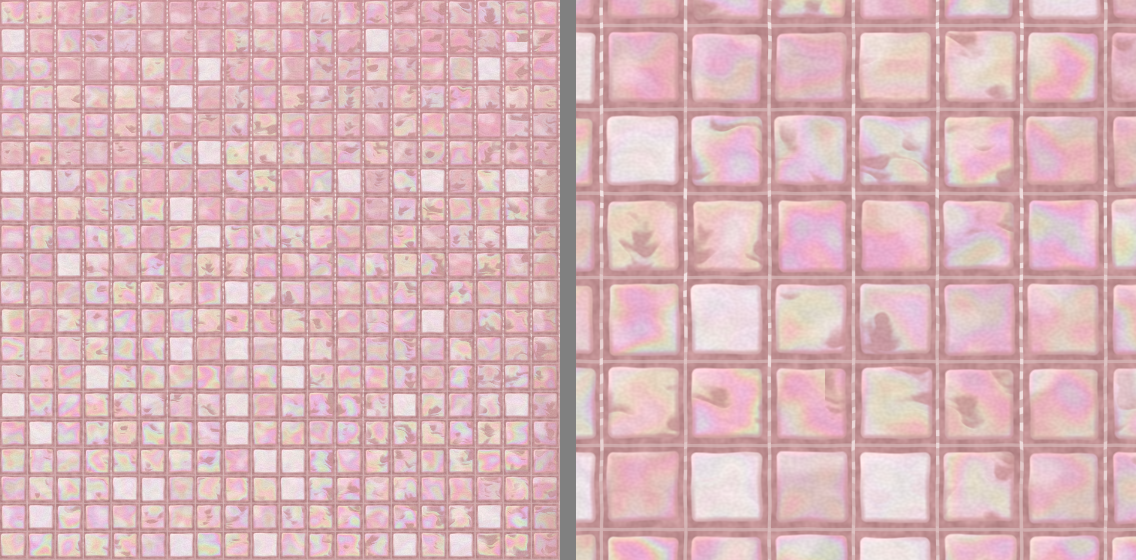
Left: the whole. Right: its middle third, enlarged.
Reproduce this texture procedurally as a Shadertoy shader.

```glsl
vec2 hash2(vec2 p) {
    vec3 q = fract(p.xyx * vec3(0.1031, 0.1030, 0.0973));
    q += dot(q, q.yzx + 33.33);
    return fract((q.xx + q.yz) * q.zy);
}

float cornerSlope(vec2 corner, vec2 offset) {
    float angle = 6.2832 * hash2(corner + 71.0).x;
    return dot(vec2(cos(angle), sin(angle)), offset);
}

// Gradient noise, roughly -0.7 to 0.7
float noise(vec2 p) {
    vec2 i = floor(p), f = fract(p);
    vec2 u = f * f * f * (f * (f * 6.0 - 15.0) + 10.0);
    vec2 e = vec2(1.0, 0.0);
    return mix(mix(cornerSlope(i, f), cornerSlope(i + e.xy, f - e.xy), u.x),
               mix(cornerSlope(i + e.yx, f - e.yx), cornerSlope(i + e.xx, f - e.xx), u.x), u.y);
}

float roundedBox(vec2 p, vec2 halfSize, float radius) {
    vec2 d = abs(p) - halfSize + radius;
    return length(max(d, 0.0)) + min(max(d.x, d.y), 0.0) - radius;
}

// Pearly interference colours: pink, cream, mint, lilac
vec3 pearlFilm(float thickness) {
    return vec3(0.89, 0.79, 0.80)
         + vec3(0.07, 0.11, 0.10) * cos(6.2832 * (thickness - vec3(0.0, 0.4, 0.7)));
}

vec3 glassFace(vec2 local, vec2 tile, vec2 uv, float depth) {
    vec2 pick = hash2(tile), tone = hash2(tile + 37.0), lean = hash2(tile + 83.0) - 0.5;
    vec2 swirl = local + tile * 7.3;
    float cloud = noise(swirl * 2.3);
    float streak = noise(vec2(swirl.x * 3.0 + swirl.y * 2.0, swirl.y * 7.0) + 2.0 * cloud);

    // Body colour drifts from pink at the top to pale at the bottom
    vec3 pink = mix(vec3(0.91, 0.65, 0.73), vec3(0.87, 0.70, 0.73), tone.x);
    vec3 pale = mix(vec3(0.93, 0.82, 0.78), vec3(0.90, 0.79, 0.85), step(0.5, tone.x));
    vec3 color = mix(pink, pale, smoothstep(0.25, 0.75, tone.y + 0.35 - 0.6 * uv.y + 0.5 * cloud));

    // Iridescent bands bend around the tile edge
    float thickness = pick.x * 0.8 + 1.5 * dot(lean, local) + 0.8 * cloud
                    + 0.45 * exp(depth * 9.0) - 0.25 * uv.y;
    float sheen = clamp(0.75 - 0.45 * uv.y + 0.6 * (pick.y - 0.5), 0.1, 0.95);
    color = mix(color, pearlFilm(thickness), sheen);

    // Bare copper-rose patches, commoner toward the right
    float bare = smoothstep(0.05, 0.4, cloud + 0.6 * streak + 0.3 * uv.x - 0.22)
               * step(0.45, tone.y + 0.25 * uv.x);
    bare = max(bare, smoothstep(0.93, 0.99, uv.x) * smoothstep(0.95, 0.7, uv.y)
                   * (0.55 + 0.5 * streak));
    color = mix(color, vec3(0.75, 0.54, 0.55), 0.75 * clamp(bare, 0.0, 1.0));

    // A few bright silvery tiles, soft glare and fine scratches
    float silver = step(0.94, pick.y + 0.06 * (1.0 - uv.y));
    color = mix(color, vec3(0.94, 0.90, 0.92), 0.8 * silver);
    float glare = smoothstep(0.05, 0.45, noise(swirl * 1.7 + 19.0) + 0.3 * dot(local, vec2(-1.0, 1.0)));
    color = mix(color, vec3(0.96, 0.91, 0.92), 0.5 * glare);
    return color + 0.045 * streak + 0.04 * noise(swirl * vec2(19.0, 26.0));
}

void mainImage(out vec4 fragColor, in vec2 fragCoord) {
    vec2 uv = fragCoord / iResolution.xy;
    vec2 grid = uv * 20.0 + vec2(0.03, -0.03);
    float pixel = 20.0 / min(iResolution.x, iResolution.y);
    vec2 tile = floor(grid), local = fract(grid) - 0.5;

    // Hand-cut tile outline
    vec2 jitter = hash2(tile + 11.0) - 0.5;
    vec2 wobble = vec2(noise(grid * 2.7), noise(grid * 2.7 + 41.0));
    vec2 facePos = local - 0.03 * jitter + 0.025 * wobble;
    float depth = roundedBox(facePos, vec2(0.415) + 0.02 * jitter.yx, 0.07);

    // Rose glass sides
    vec3 color = vec3(0.75, 0.56, 0.57) + 0.10 * noise(grid * 5.0) + 0.05 * noise(grid * 17.0);
    color = mix(color, vec3(0.86, 0.62, 0.66), 0.4 * smoothstep(0.5, 1.0, uv.y));

    // Pale joint lines
    vec2 joint = 0.5 - abs(local + 0.012 * wobble);
    vec2 line = 1.0 - smoothstep(0.018 - 0.5 * pixel, 0.022 + 0.5 * pixel, joint);
    color = mix(color, vec3(0.86, 0.75, 0.75), max(0.75 * line.x, 0.6 * line.y));

    // White beads of grout in the vertical joints
    float bead = smoothstep(-0.2, 0.5, cos(6.2832 * (grid.y * 5.0 + noise(grid * 2.0))));
    float beadShow = smoothstep(0.1, 0.8, uv.y + 0.6 * noise(grid * 0.8));
    color = mix(color, vec3(0.95, 0.89, 0.89), line.x * bead * beadShow);

    // Face with a dark lower rim and a lit upper rim
    float rim = smoothstep(-0.07, -0.01, depth);
    float light = dot(facePos, vec2(-0.5, 1.0));
    vec3 face = glassFace(local, tile, uv, depth);
    face = mix(face, vec3(0.78, 0.57, 0.59), rim * (0.35 + 0.3 * smoothstep(0.2, -0.4, light)));
    face += 0.12 * rim * smoothstep(0.1, 0.5, light);
    color = mix(color, face, 1.0 - smoothstep(-0.5 * pixel - 0.01, 0.5 * pixel + 0.01, depth));

    fragColor = vec4(clamp(color, 0.0, 1.0), 1.0);
}
```
